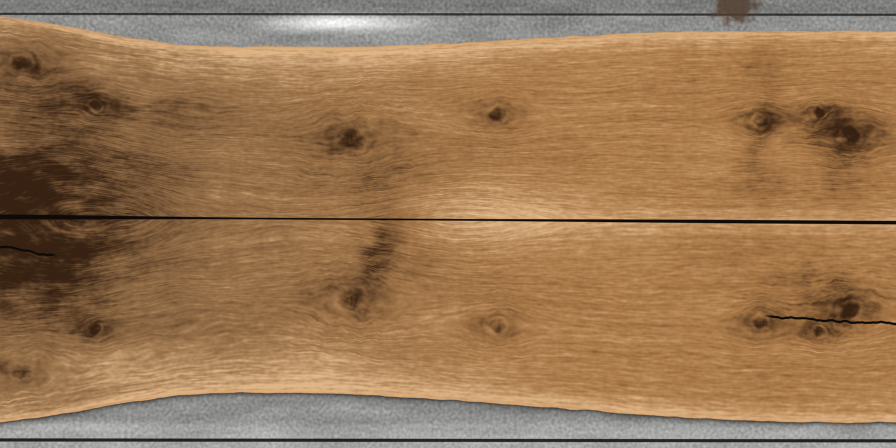
Give the GLSL for this texture, as a WebGL 2 fragment shader.

```glsl
#version 300 es
precision highp float;
uniform vec2 u_resolution;
out vec4 fragColor;

const vec3 DARK = vec3(0.21, 0.13, 0.07);
const vec3 BROWN = vec3(0.58, 0.43, 0.28);
const vec3 AMBER = vec3(0.66, 0.47, 0.28);
const vec3 SAP = vec3(0.88, 0.72, 0.54);
const vec3 STEEL = vec3(0.56, 0.56, 0.555);
const vec3 GAP = vec3(0.05, 0.04, 0.03);
// x, distance from the seam, radius
const vec3 KNOTS[7] = vec3[7](
  vec3(0.785, 0.181, 0.036), vec3(1.108, 0.236, 0.025), vec3(1.695, 0.225, 0.021),
  vec3(1.898, 0.198, 0.028), vec3(1.83, 0.245, 0.018), vec3(0.045, 0.345, 0.026),
  vec3(0.214, 0.25, 0.017));
// Center and radius of each stain
const vec4 STAINS[8] = vec4[8](
  vec4(0.05, 0.59, 0.24, 0.11), vec4(0.06, 0.41, 0.19, 0.10),
  vec4(0.86, 0.45, 0.07, 0.07), vec4(0.87, 0.59, 0.10, 0.06),
  vec4(0.25, 0.78, 0.20, 0.06), vec4(1.70, 0.70, 0.04, 0.18),
  vec4(1.88, 0.66, 0.07, 0.10), vec4(1.80, 0.35, 0.15, 0.06));

vec2 hashGradient(vec2 cell) {
  vec3 h = fract(cell.xyx * vec3(0.1031, 0.103, 0.0973));
  h += dot(h, h.yzx + 33.33);
  return fract((h.xx + h.yz) * h.zy) * 2.0 - 1.0;
}
float gradientNoise(vec2 p) {
  vec2 i = floor(p), f = fract(p), e = vec2(1, 0);
  vec2 u = f * f * f * (f * (f * 6.0 - 15.0) + 10.0);
  float low = mix(dot(hashGradient(i), f), dot(hashGradient(i + e), f - e), u.x);
  float high = mix(dot(hashGradient(i + e.yx), f - e.yx), dot(hashGradient(i + 1.0), f - 1.0), u.x);
  return mix(low, high, u.y);
}
float fbm(vec2 p) {
  float sum = 0.0, gain = 0.6;
  for (int i = 0; i < 4; i++, gain *= 0.5) {
    sum += gain * gradientNoise(p);
    p = p * 2.03 + 17.3;
  }
  return sum;
}
float blob(vec2 p, vec2 center, vec2 radius) {
  vec2 d = (p - center) / radius;
  return exp(-dot(d, d));
}
float stroke(float dist, float halfWidth, float aa) {
  return 1.0 - smoothstep(halfWidth - aa, halfWidth + aa, abs(dist));
}
float topEdge(float x) {
  return 0.971 - 0.075 * smoothstep(-0.12, 0.5, x) + 0.034 * smoothstep(0.75, 1.6, x);
}
float bottomEdge(float x) {
  return 0.05 + 0.073 * smoothstep(-0.12, 0.52, x) - 0.066 * smoothstep(0.6, 1.85, x);
}
float crack(vec2 p, vec2 start, vec2 end, float width, float aa) {
  float t = (p.x - start.x) / (end.x - start.x);
  float y = mix(start.y, end.y, t) + 0.014 * fbm(vec2(p.x * 18.0, start.y * 9.0));
  return stroke(p.y - y, width, aa) * smoothstep(0.0, 0.08, t) * smoothstep(1.0, 0.9, t);
}
vec3 metal(vec2 p, float aa) {
  vec3 col = STEEL + 0.14 * gradientNoise(p * 130.0) + 0.16 * fbm(p * vec2(6, 30));
  col += 0.09 * smoothstep(0.065, 0.045, p.y) - 0.07 * smoothstep(0.968, 0.975, p.y);
  col += 0.4 * blob(p, vec2(0.76, 0.948), vec2(0.15, 0.018));
  col *= 1.0 - 0.65 * stroke(p.y - 0.969 + 0.001 * p.x, 0.0025, aa);
  col *= 1.0 - 0.8 * stroke(p.y - 0.018 + 0.001 * p.x, 0.0035, aa);
  float rust = blob(p, vec2(1.64, 0.985), vec2(0.05, 0.04)) + 0.7 * fbm(p * 45.0);
  return mix(col, vec3(0.32, 0.24, 0.18), 0.8 * smoothstep(0.25, 0.7, rust));
}
vec3 wood(vec2 p, float seam, float edgeDist, float aa) {
  vec2 q = vec2(p.x, abs(p.y - seam));
  float halfWidth = p.y > seam ? topEdge(p.x) - seam : seam - bottomEdge(p.x);
  float left = 1.0 - smoothstep(0.1, 1.2, p.x);
  float level = q.y / halfWidth * 0.42;
  level += (0.02 + 0.07 * left) * fbm(q * vec2(2.2, 3) + 4.0) * smoothstep(0.0, 0.1, edgeDist);
  level -= 0.05 * blob(q, vec2(1.03, 0), vec2(0.17, 0.09)) + 0.09 * blob(q, vec2(0.22, 0), vec2(0.16));
  vec2 warp = vec2(fbm(q * 28.0), fbm(q * 28.0 + 9.0));

  // Knots spread the grain and darken the wood around them
  float dark = 0.0, rings = 0.0;
  for (int i = 0; i < 7; i++) {
    vec3 k = KNOTS[i];
    vec2 d = (q - k.xy) / k.z + 0.9 * warp;
    float r = length(d * vec2(0.85, 1.1));
    level -= 1.1 * (q.y - k.y) * blob(d, vec2(0), vec2(3.2, 2));
    dark += 0.28 * blob(d, vec2(0), vec2(2.8, 1.5)) + 0.2 * smoothstep(0.6, 0.2, r);
    rings += sin(r * 9.0) * exp(-r * r * 0.8);
  }
  // Stains with ragged, mottled outlines
  vec2 s = p + 0.12 * vec2(fbm(p * 8.0), fbm(p * 8.0 + 5.0));
  for (int i = 0; i < 8; i++)
    dark += (i < 3 ? 0.42 : 0.2) * blob(s, STAINS[i].xy, STAINS[i].zw);
  dark += 0.16 * blob(s, vec2(0, 0.54), vec2(0.5, 0.36));
  dark *= 1.0 + 1.3 * fbm(vec2(p.x * 14.0, p.y * 30.0));

  // Growth rings, streaks and pores
  float tone = 0.54 + 0.18 * fbm(vec2(q.x * 1.5, level * 26.0)) - dark + 0.11 * rings;
  tone += 0.025 * sin(level * 300.0 + 7.0 * fbm(q * vec2(2, 7)));
  tone += 0.13 * gradientNoise(vec2(p.x * 6.0, level * 150.0));
  tone += 0.20 * gradientNoise(vec2(p.x * 32.0, level * 210.0 + p.y * 30.0));
  tone += 0.10 * gradientNoise(p * vec2(90, 140)) + (0.1 + 0.2 * left) * fbm(p * vec2(5, 8));

  // Pale areas by the seam and the outer edges
  tone += 0.24 * blob(q, vec2(1.13, 0), vec2(0.28, 0.06)) + 0.2 * blob(q, vec2(1.8, 0), vec2(0.5, 0.03));
  tone += 0.2 * blob(p, vec2(0.6, 0.17), vec2(0.45, 0.06)) + 0.16 * blob(p, vec2(0.62, 0.86), vec2(0.4, 0.05));
  tone += 0.42 * exp(-edgeDist / 0.024);
  vec3 base = mix(BROWN, AMBER, smoothstep(0.3, 1.4, p.x));
  vec3 col = mix(DARK, base, smoothstep(-0.1, 0.57, tone));
  col = mix(col, SAP, smoothstep(0.46, 0.98, tone));
  col = mix(col, vec3(0.74, 0.49, 0.26), 0.5 * exp(-edgeDist / 0.004));
  float cracks = crack(p, vec2(1.7, 0.293), vec2(2.03, 0.275), 0.0025, aa)
    + crack(p, vec2(-0.02, 0.453), vec2(0.13, 0.428), 0.0025, aa);
  return mix(col, GAP, min(cracks, 1.0));
}
void main() {
  vec2 p = gl_FragCoord.xy / u_resolution * vec2(2, 1);
  float aa = 0.8 / u_resolution.y, seam = 0.516 - 0.0065 * p.x;
  float edgeDist = min(topEdge(p.x) - p.y, p.y - bottomEdge(p.x)) + 0.006 * fbm(vec2(p.x * 14.0, 3));
  // Slab over metal, with a contact shadow below
  float shadow = exp(-max(-edgeDist, 0.0) / 0.006) * step(p.y, 0.5);
  vec3 col = metal(p, aa) * (1.0 - 0.6 * shadow);
  col = mix(col, wood(p, seam, max(edgeDist, 0.0), aa), smoothstep(-aa, aa, edgeDist));
  // Gap between the two boards
  float gapWidth = 0.0018 + 0.0035 * smoothstep(0.6, 0.0, p.x) + 0.002 * smoothstep(0.9, 1.7, p.x);
  fragColor = vec4(clamp(mix(col, GAP, stroke(p.y - seam, gapWidth, aa)), 0.0, 1.0), 1);
}
```
